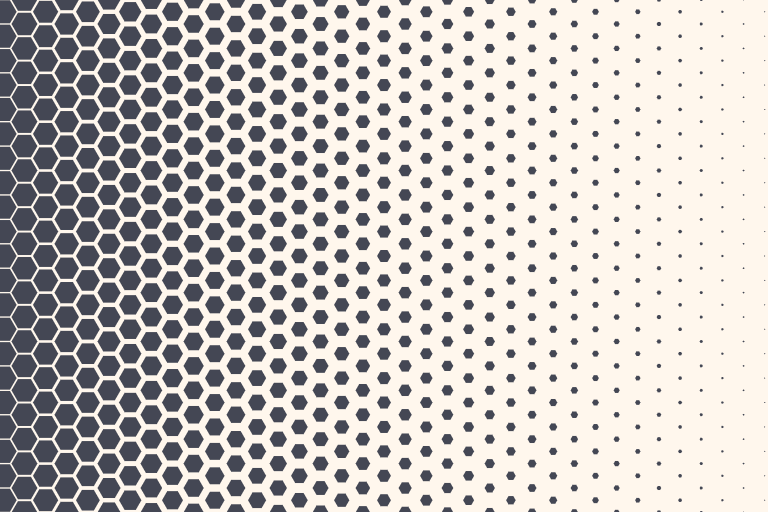
A Shadertoy shader for this pattern:

```glsl
const vec3 CREAM = vec3(1.0, 0.97, 0.93);
const vec3 SLATE = vec3(0.265, 0.28, 0.33);
const float ROW_PITCH = 0.0477;     // vertical spacing, in canvas heights
const float COLUMN_STEP = 0.866025; // column spacing, in row pitches

// Signed distance to a flat-topped hexagon
float hexDistance(vec2 p, float apothem) {
    p = abs(p);
    return max(p.y, dot(p, vec2(0.866025, 0.5))) - apothem;
}

// Hexagons shrink steadily from left to right
float columnApothem(float column, float middleSize, float shrink) {
    return max(middleSize - shrink * column, 0.0);
}

// Distance to the nearest hexagon in one staggered column
float columnDistance(vec2 p, float column) {
    float stagger = 0.5 * mod(column, 2.0);
    vec2 local = vec2(p.x - column * COLUMN_STEP,
                      fract(p.y - stagger + 0.5) - 0.5);
    return hexDistance(local, columnApothem(column, 0.246, 0.0126));
}

// Wide hexagons reach past their column, so test both neighbours
float honeycombDistance(vec2 p) {
    float firstColumn = floor(p.x / COLUMN_STEP);
    float nearest = 1.0;
    for (int i = 0; i < 2; i++) {
        nearest = min(nearest, columnDistance(p, firstColumn + float(i)));
    }
    return nearest;
}

void mainImage(out vec4 fragColor, in vec2 fragCoord) {
    // Centred lattice, measured in row pitches
    float unit = ROW_PITCH * iResolution.y;
    vec2 p = (fragCoord - 0.5 * iResolution.xy) / unit;

    // Edge softened over one pixel
    float coverage = clamp(0.5 - honeycombDistance(p) * unit, 0.0, 1.0);
    fragColor = vec4(mix(CREAM, SLATE, coverage), 1.0);
}
```
